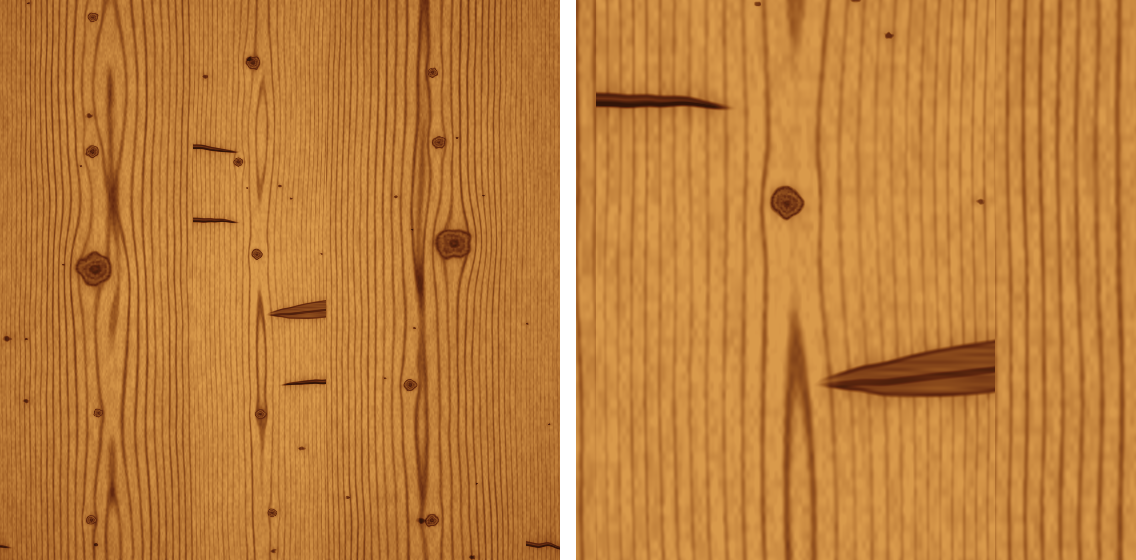
Left: the whole. Right: its middle third, enlarged.
A WebGL 2 fragment shader for this texture:

```glsl
#version 300 es
precision highp float;
// Varnished pine boards: growth rings run upright around the heart of each board,
// bend past round knots and close into long lenses where the heart surfaces.
// Spike knots cut by the board edges, pin specks and fine fibres lie on top.
uniform vec2 u_resolution;
out vec4 fragColor;

float hash(vec2 p) {
  return fract(sin(dot(p, vec2(127.1, 311.7))) * 43758.55);
}

float noise(vec2 p) {
  vec2 i = floor(p), f = fract(p);
  f = f * f * (3.0 - 2.0 * f);
  return mix(mix(hash(i), hash(i + vec2(1, 0)), f.x),
             mix(hash(i + vec2(0, 1)), hash(i + vec2(1, 1)), f.x), f.y);
}

// Centre in xy, radius in z: five rows of knots near the three hearts
vec3 knotAt(int i) {
  float id = float(i);
  float row = float(i / 3);
  bool large = i == 6 || i == 8;
  float x = vec3(0.2, 0.465, 0.755)[i % 3];
  x += large ? (i == 6 ? -0.03 : 0.055) : 0.08 * (hash(vec2(id, 3.0)) - 0.5);
  float y = (row + 0.15 + 0.7 * hash(vec2(id, 7.0))) / 5.0;
  float radius = large ? 0.029 : mix(0.007, 0.012, hash(vec2(id, 11.0)));
  return vec3(x, y, radius);
}

// Tone 0.5 is mid brown, 1 is pale gold, below 0 goes to near black
vec3 woodColor(float tone) {
  vec3 dark = vec3(0.39, 0.16, 0.06), mid = vec3(0.61, 0.35, 0.13), pale = vec3(0.83, 0.58, 0.28);
  vec3 color = mix(dark, mid, clamp(tone * 2.0, 0.0, 1.0));
  color = mix(color, pale, clamp(tone * 2.0 - 1.0, 0.0, 1.1));
  return color * (1.0 + clamp(tone, -0.5, 0.0));
}

// Growth rings, heart streaks and fibres
float grainTone(vec2 p) {
  float x = fract(p.x + 0.06) - 0.06;
  bool middle = x > 0.345 && x < 0.583;
  float heart = x < 0.345 ? 0.2 : middle ? 0.465 : 0.755;

  vec2 bent = vec2(x, p.y);
  for (int i = 0; i < 15; i++) {
    vec3 knot = knotAt(i);
    vec2 d = vec2(x, p.y) - knot.xy;
    vec2 reach = d / (knot.z * vec2(1.5, 2.6));
    bent.x -= 0.85 * d.x * exp(-dot(reach, reach));
  }
  bent.x += 0.014 * (noise(vec2(x * 7.0, p.y * 3.5)) - 0.5);
  bent.x += 0.003 * (noise(vec2(x * 25.0, p.y * 14.0)) - 0.5);

  float side = bent.x - heart;
  float d = sqrt(side * side + 0.00006);
  float surfacing = noise(vec2(heart * 40.0, p.y * 5.0 + heart * 9.0));
  float rings = (middle ? 70.0 : 40.0) * d + (middle ? 330.0 : 220.0) * d * d;
  rings += 1.9 * surfacing * exp(-d * 12.0);

  // Rings are wide and dark at the heart, fine and faint far from it
  float nearHeart = exp(-d * d / (middle ? 0.0006 : 0.0012));
  float strength = middle ? 0.24 : mix(0.5, 0.2, smoothstep(0.1, 0.21, d));
  strength = mix(strength, 0.62, nearHeart);
  strength *= 0.55 + 0.75 * noise(vec2(bent.x * 45.0, p.y * 2.5));
  float line = pow(0.5 + 0.5 * cos(6.2832 * rings), mix(4.5, 6.0, nearHeart));

  float streak = exp(-side * side / 0.00005);
  streak *= smoothstep(0.6, 0.85, noise(vec2(heart * 70.0, p.y * 6.0)));

  float tone = (middle ? 0.98 : 0.94) - strength * line - 0.5 * streak;
  tone += 0.17 * (noise(p * vec2(420.0, 190.0)) - 0.5);
  tone += 0.14 * (noise(p * vec2(260.0, 45.0)) - 0.5);
  tone += 0.1 * (noise(p * vec2(9.0, 4.0)) - 0.5);
  vec2 c = p - 0.5;
  return tone - 0.52 * dot(c, c);
}

// Long knots lying across the grain, cut off square at a board edge
float addSpikes(float tone, vec2 p) {
  for (int i = 0; i < 5; i++) {
    float size = i == 0 ? 1.0 : 0.0;
    float edge = vec3(0.583, 0.345, 0.94)[i % 3];
    float along = fract((i % 3 == 0 ? -1.0 : 1.0) * (p.x - edge));
    float t = along / mix(0.085, 0.11, size);
    float y = p.y - fract(0.45 + 0.29 * float(i)) + 0.12 * along;
    y += 0.006 * (noise(vec2(p.x * 50.0, float(i))) - 0.5);
    float fade = 1.0 - smoothstep(0.8, 1.0, t);
    float d = abs(y) - mix(0.0035, 0.015, size) * max(1.0 - t * t, 0.0);
    float body = mix(0.1, 0.3, size) + 0.3 * (noise(p * vec2(40.0, 450.0)) - 0.5);
    body -= 0.45 * (1.0 - smoothstep(0.0008, 0.003, abs(y + 0.002)));
    body -= 0.4 * (1.0 - smoothstep(0.0, 0.003, abs(d)));
    tone -= 0.22 * fade * exp(-max(d, 0.0) * 130.0);
    tone = mix(tone, body, fade * (1.0 - smoothstep(-0.001, 0.002, d)));
  }
  return tone;
}

void main() {
  vec2 p = gl_FragCoord.xy / u_resolution;
  float tone = addSpikes(grainTone(p), p);

  // Round knots with a dark rim, inner rings and a black core
  for (int i = 0; i < 15; i++) {
    vec3 knot = knotAt(i);
    vec2 d = (p - knot.xy) / knot.z;
    float q = length(d * vec2(0.92, 1.05)) + 0.3 * (noise(d * 2.0 + float(i) * 5.0) - 0.5);
    float body = 0.32 + 0.11 * cos(q * 17.0) - 0.5 * exp(-q * q * 6.0);
    body -= 0.25 * smoothstep(0.65, 0.95, q) + 0.25 * (noise(d * 9.0) - 0.5);
    tone -= 0.22 * exp(-max(q - 1.0, 0.0) * 4.0);
    tone = mix(tone, body, 1.0 - smoothstep(0.88, 1.12, q));
  }

  // Pin specks
  for (int i = 0; i < 28; i++) {
    float id = float(i);
    vec2 center = vec2(hash(vec2(id, 21.0)), hash(vec2(id, 33.0)));
    float radius = mix(0.002, 0.007, pow(hash(vec2(id, 45.0)), 2.0));
    vec2 d = (p - center) / radius;
    float q = length(d * vec2(0.8, 1.1)) + 0.5 * (noise(d * 1.5 + id) - 0.5);
    tone -= 0.75 * (1.0 - smoothstep(0.35, 1.1, q)) + 0.15 * exp(-q * q * 0.3);
  }

  fragColor = vec4(woodColor(tone), 1.0);
}
```
